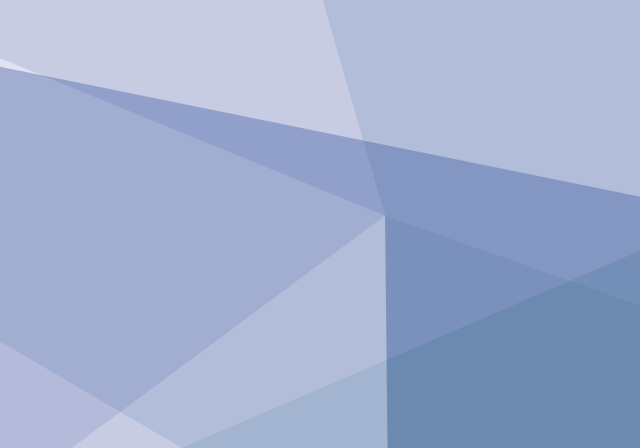
This background is drawn by a WebGL 2 fragment shader. Its source:

```glsl
#version 300 es
precision highp float;
// Flat blue and lilac facets fanning out from one hub, crossed by three long straight edges.

#define HUB vec2(0.6016, 0.5186)   // point where the facets meet
#define SOFTNESS 0.75              // half width of an edge, in pixels
#define PALE vec3(0.784, 0.800, 0.886)
#define MIST vec3(0.698, 0.745, 0.851)
#define PERIWINKLE vec3(0.631, 0.682, 0.820)
#define STEEL vec3(0.424, 0.537, 0.690)

uniform vec2 u_resolution;
out vec4 outColor;

// Smooth mask: 1 on the left-hand side of the line running from a to b.
float leftOf(vec2 p, vec2 a, vec2 b) {
    vec2 along = b - a;
    vec2 toPoint = p - a;
    float side = along.x * toPoint.y - along.y * toPoint.x;
    // Gradient of side per pixel turns it into a distance in pixels.
    float slope = length(vec2(along.y, along.x) / u_resolution);
    return smoothstep(-SOFTNESS, SOFTNESS, side / slope);
}

void main() {
    vec2 uv = gl_FragCoord.xy / u_resolution;

    // Long edges across the canvas
    float belowRoof = 1.0 - leftOf(uv, vec2(0.0, 0.851), vec2(1.0, 0.561));
    float belowRise = 1.0 - leftOf(uv, vec2(0.284, 0.0), vec2(1.0, 0.4405));
    float belowCorner = 1.0 - leftOf(uv, vec2(0.0, 0.238), vec2(0.284, 0.0));

    // Spokes of the fan
    float upper = min(leftOf(uv, vec2(0.0, 0.870), HUB), leftOf(uv, HUB, vec2(1.0, 0.318)));
    float topLeft = leftOf(uv, HUB, vec2(0.504, 1.0));
    float lowerLeft = leftOf(uv, vec2(0.112, 0.0), HUB);
    float leftOfStem = leftOf(uv, vec2(0.6055, 0.0), HUB);

    // Upper facets, darkened under the roof edge
    vec3 sky = mix(MIST, PALE, topLeft);
    vec3 bandRight = mix(vec3(0.518, 0.592, 0.761), vec3(0.455, 0.561, 0.718), belowRise);
    vec3 band = mix(bandRight, vec3(0.569, 0.627, 0.792), topLeft);
    vec3 upperColor = mix(sky, band, belowRoof);

    // Left facet, with a bright sliver above the roof edge and a lilac corner
    vec3 leftColor = mix(PERIWINKLE, vec3(0.706, 0.729, 0.855), belowCorner);
    leftColor = mix(vec3(0.882, 0.890, 0.949), leftColor, belowRoof);

    // Lower middle wedge and lower right facet
    vec3 wedge = mix(MIST, vec3(0.635, 0.706, 0.812), belowRise);
    wedge = mix(wedge, PALE, belowCorner);
    vec3 rightColor = mix(vec3(0.478, 0.569, 0.741), STEEL, belowRise);

    // Join the facets
    vec3 lowerColor = mix(rightColor, wedge, leftOfStem);
    lowerColor = mix(lowerColor, leftColor, lowerLeft);
    outColor = vec4(mix(lowerColor, upperColor, upper), 1.0);
}
```
